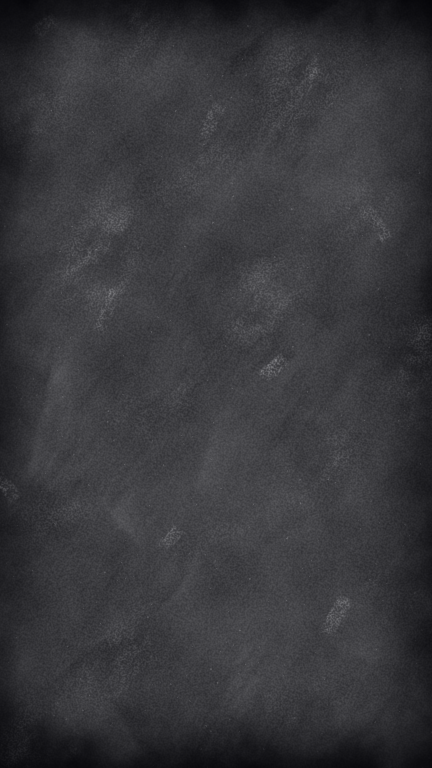
A Shadertoy shader for this texture:

```glsl
float hash(vec2 p) {
    vec3 q = fract(p.xyx * vec3(0.1031, 0.1030, 0.0973));
    q += dot(q, q.yzx + 33.33);
    return fract((q.x + q.y) * q.z);
}

float corner(vec2 cell, vec2 offset) {
    float a = 6.2832 * hash(cell);
    return dot(vec2(cos(a), sin(a)), offset);
}

float gradientNoise(vec2 p) {
    vec2 i = floor(p), f = fract(p);
    vec2 u = f * f * f * (f * (f * 6.0 - 15.0) + 10.0);
    vec2 e = vec2(1.0, 0.0);
    return mix(mix(corner(i, f), corner(i + e, f - e), u.x),
               mix(corner(i + e.yx, f - e.yx), corner(i + 1.0, f - 1.0), u.x), u.y);
}

// Coordinates along and across the direction a
vec2 turn(vec2 p, float a) {
    float c = cos(a), s = sin(a);
    return vec2(c * p.x + s * p.y, c * p.y - s * p.x);
}

float fbm(vec2 p) {
    float sum = 0.0, amp = 0.6;
    for (int i = 0; i < 5; i++) {
        sum += amp * gradientNoise(p);
        p = turn(p, 0.5) * 2.03 + 17.3;
        amp *= 0.6;
    }
    return sum;
}

float softBox(vec2 q, vec2 halfSize, vec2 blur) {
    vec2 edge = 1.0 - smoothstep(halfSize - blur, halfSize + blur, abs(q));
    return edge.x * edge.y;
}

// Evenly spread positions, low to high
vec2 scatter(float i, float count, float seed, float aspect) {
    return vec2(aspect * fract(i * 0.618 + seed),
                (i + 0.2 + 0.6 * hash(vec2(i, seed * 91.0))) / count);
}

void mainImage(out vec4 fragColor, in vec2 fragCoord) {
    vec2 p = fragCoord / iResolution.y;
    float aspect = iResolution.x / iResolution.y;
    vec2 warped = p + 0.016 * vec2(fbm(p * 16.0), fbm(p * 16.0 + 40.0));

    // Cloudy residue, partly wiped along the diagonal
    float tone = 0.243 + 0.09 * fbm(p * 4.5 + 3.0);
    tone += 0.05 * fbm(turn(warped, 0.9) * vec2(6.0, 12.0) + 8.0);
    tone += 0.03 * fbm(turn(warped, 2.3) * vec2(13.0, 20.0) + 31.0);
    float streakArea = smoothstep(-0.1, 0.3, fbm(p * 5.0 + 70.0));
    tone += 0.035 * streakArea * gradientNoise(turn(warped, 0.95) * vec2(10.0, 110.0));

    // Fine grain of the slate
    float grain = gradientNoise(turn(p, 0.4) * 213.0);
    float fineGrain = gradientNoise(turn(p, 1.1) * 397.0);
    float stipple = smoothstep(-0.3, 0.45, 0.35 * grain + 0.85 * fineGrain);
    tone += 0.03 * grain + 0.062 * fineGrain;

    // Eraser swipes: one side crisp, the other fading
    for (float i = 0.0; i < 26.0; i++) {
        float r = hash(vec2(i, 5.0));
        float slope = 0.55 + 0.8 * r + (mod(i, 4.0) < 1.0 ? 1.6 : 0.0);
        vec2 q = turn(mix(p, warped, 0.6) - scatter(i, 26.0, 0.37, aspect), slope);
        vec2 size = vec2(0.03 + 0.06 * hash(vec2(i, 9.0)), 0.015 + 0.03 * r);
        float swipe = softBox(q, size, vec2(0.025, 0.004)) * smoothstep(-size.y, size.y, q.y);
        swipe *= 0.75 + 1.2 * fbm(q * vec2(14.0, 50.0) + i);
        tone += swipe * mix(-0.05, 0.06, hash(vec2(i, 13.0)));
    }

    // Smudges of loose chalk dust
    for (float i = 0.0; i < 16.0; i++) {
        float r = hash(vec2(i, 21.0));
        vec2 q = turn(warped - scatter(i, 16.0, 0.05, aspect), 0.3 + 1.0 * r);
        float cloud = exp(-dot(q * q, vec2(260.0, 750.0)));
        cloud *= smoothstep(-0.3, 0.45, fbm(turn(warped, 0.8) * vec2(17.0, 32.0) + i));
        tone += cloud * (0.04 + 0.17 * r * r) * (0.55 + 0.8 * stipple);
    }

    // Short marks from the flat side of the chalk
    for (float i = 0.0; i < 9.0; i++) {
        float r = hash(vec2(i, 31.0));
        float slope = mod(i, 3.0) < 1.0 ? 2.2 : 0.5 + 0.7 * r;
        vec2 q = turn(p + 0.3 * (warped - p) - scatter(i, 9.0, 0.16, aspect), slope);
        float mark = softBox(q, vec2(0.012 + 0.016 * r, 0.009), vec2(0.005, 0.002));
        mark *= smoothstep(-0.45, 0.3, fbm(p * 45.0 + i));
        mark *= 0.55 + 0.45 * smoothstep(-0.009, 0.009, q.y);
        tone += mark * (0.07 + 0.15 * hash(vec2(i, 37.0))) * (0.4 + 0.9 * stipple);
    }

    // A few tiny bright specks
    tone += 0.1 * smoothstep(0.46, 0.62, gradientNoise(turn(p, 0.7) * 210.0));

    // Dark, uneven border, deepest in the corners
    vec2 inset = min(p, vec2(aspect, 1.0) - p);
    inset += 0.05 * vec2(fbm(p * 8.0 + 60.0), fbm(p * 8.0 + 90.0));
    vec2 border = smoothstep(vec2(-0.1, -0.05), vec2(0.1, 0.11), inset);
    tone *= border.x * border.y;

    fragColor = vec4(vec3(max(tone, 0.0)) + vec3(0.0, 0.0, 0.014), 1.0);
}
```
